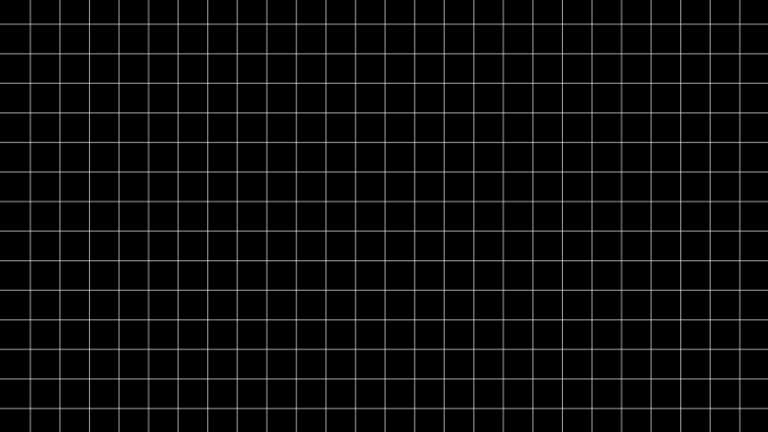
Reproduce this pattern procedurally as a Shadertoy shader.

```glsl
// Thin grey square grid on black, about 26 cells across and 14.6 down.
// Each line is a box filtered over one pixel; a slow cosine over the line
// index makes some lines softer and wider, others crisper and brighter.

// Brightness of the nearest line at coordinate x (in cells).
float gridLine(float x, float pixel, float period, float phase) {
    float index = round(x);
    float dist = abs(x - index);

    // Wider lines are dimmer, so every line carries the same light
    float spread = 1.0 + 0.25 * cos(6.2831853 * (index - phase) / period);
    float width = 0.051 * spread;

    // Exact overlap of the pixel footprint with the line
    float left = max(dist - 0.5 * pixel, -0.5 * width);
    float right = min(dist + 0.5 * pixel, 0.5 * width);
    float coverage = max(right - left, 0.0) / pixel;
    return 0.43 * coverage / spread;
}

void mainImage(out vec4 fragColor, in vec2 fragCoord) {
    // Cell units, counted from the upper left
    float pixel = 14.614 / iResolution.y;
    vec2 cell = vec2(fragCoord.x, iResolution.y - fragCoord.y) * pixel;
    cell -= vec2(0.027, 0.819);

    // The canvas border itself carries no vertical line
    float column = gridLine(cell.x, pixel, 4.0, 1.0) * step(0.5, cell.x);
    float row = gridLine(cell.y, pixel, 6.0, 0.0);

    // Screen blend brightens the crossings
    float grey = 1.0 - (1.0 - column) * (1.0 - row);
    fragColor = vec4(vec3(grey), 1.0);
}
```
